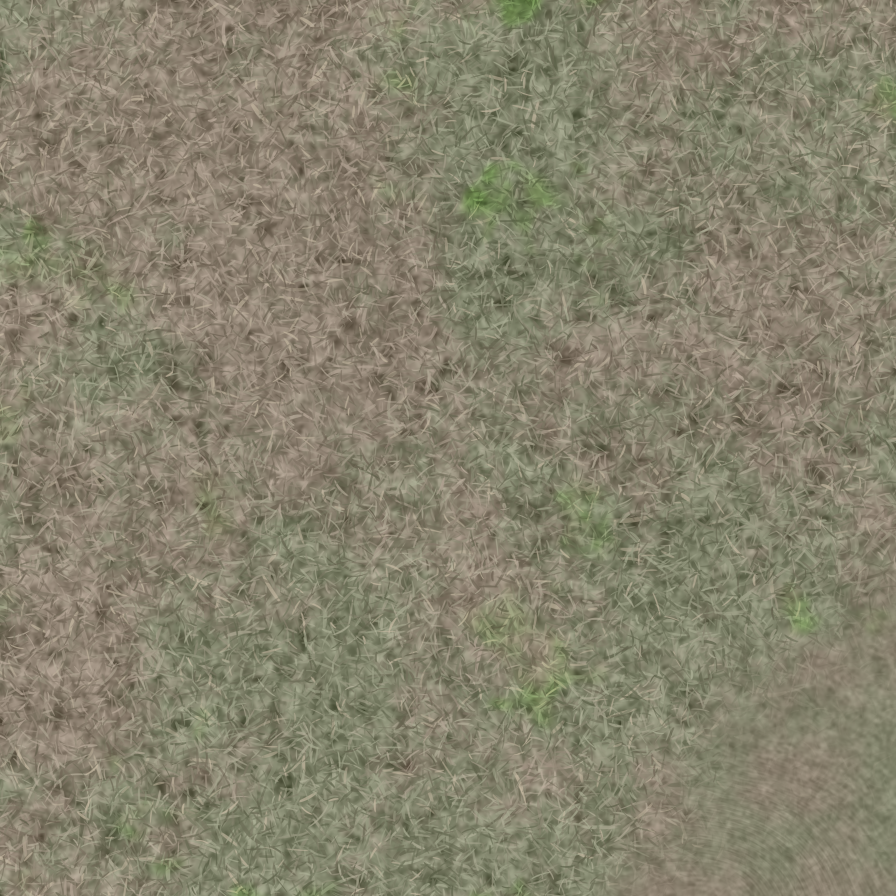
Give the GLSL for this texture, as a WebGL 2 fragment shader.

```glsl
#version 300 es
precision highp float;
// Dry, trampled lawn: a soft mottled ground of green and straw patches,
// overlaid with layers of short curved blades scattered one per grid cell.
// A worn corner at the lower right fades to finer, flatter turf.

uniform vec2 u_resolution;
out vec4 fragColor;

vec4 hash4(vec2 p) {
    vec4 q = fract(p.xyxy * vec4(0.1031, 0.1030, 0.0973, 0.1099));
    q += dot(q, q.wzxy + 33.33);
    return fract((q.xxyz + q.yzzw) * q.zywx);
}

float noise(vec2 p) {
    vec2 i = floor(p), f = fract(p);
    f = f * f * (3.0 - 2.0 * f);
    return mix(mix(hash4(i).x, hash4(i + vec2(1, 0)).x, f.x),
               mix(hash4(i + vec2(0, 1)).x, hash4(i + vec2(1, 1)).x, f.x), f.y);
}

mat2 rotation(float angle) {
    float c = cos(angle), s = sin(angle);
    return mat2(c, s, -s, c);
}

float fbm(vec2 p) {
    float sum = 0.0, weight = 0.5;
    for (int i = 0; i < 4; i++) {
        sum += weight * noise(p);
        p = rotation(0.65) * p * 2.1 + 17.3;
        weight *= 0.5;
    }
    return sum / 0.9375;
}

// Tone runs from shadow (0) to highlight (1), green from straw (0) to grass (1).
vec3 turfColor(float tone, float green) {
    vec3 straw = mix(vec3(0.41, 0.365, 0.305), vec3(0.71, 0.65, 0.59), tone);
    vec3 grass = mix(vec3(0.35, 0.37, 0.275), vec3(0.65, 0.665, 0.565), tone);
    return mix(straw, grass, green);
}

// Paints one layer of blades over the given colour.
vec3 addBlades(vec3 color, vec2 p, float scale, float seed, float green, float strength) {
    vec2 q = rotation(seed * 1.7) * p * scale + seed * 31.7;
    vec2 cell = floor(q);
    float pixel = scale / u_resolution.y;
    for (int y = -1; y <= 1; y++)
    for (int x = -1; x <= 1; x++) {
        vec2 id = cell + vec2(x, y);
        vec4 place = hash4(id + seed * 7.0);
        vec4 look = hash4(id + seed * 13.0 + 91.0);

        // Local frame: x along the blade, y across it, bent like a shallow arc.
        vec2 d = rotation(place.z * 6.2832) * (q - id - place.xy);
        float reach = mix(0.35, 0.85, place.w * place.w);
        float along = d.x / reach;
        float across = abs(d.y + (look.x - 0.5) * 0.4 * (along * along - 0.4) * reach);
        float width = mix(0.035, 0.085, look.y) * (1.0 - 0.6 * along * along);
        float cover = smoothstep(width + pixel * 0.7, width - pixel * 0.7, across)
                    * smoothstep(1.0, 0.7, abs(along));

        float kind = clamp(green + (look.w - 0.5) * 0.8, 0.0, 1.0);
        vec3 blade = turfColor(look.z * 1.15 - 0.03, kind);
        // A few bleached stalks stand out.
        blade = mix(blade, vec3(0.77, 0.72, 0.63), step(0.965, look.w));
        color = mix(color, blade, cover * strength * mix(0.5, 0.9, look.x));
    }
    return color;
}

void main() {
    vec2 p = gl_FragCoord.xy / u_resolution.y;

    // Broad patches and the worn corner
    float patches = 0.65 * fbm(p * 4.0 + 3.7) + 0.35 * fbm(p * 15.0 + 40.0);
    float green = smoothstep(0.32, 0.68, patches);
    float worn = smoothstep(0.54, 0.74, p.x - p.y + (fbm(p * 6.0 + 9.0) - 0.5) * 0.3);

    // Ground litter: clumps, grit and small dark gaps
    float tone = 0.47 + 0.40 * (noise(p * 48.0) - 0.5)
                      + 0.55 * (noise(rotation(0.6) * p * 105.0) - 0.5)
                      + 0.50 * (noise(rotation(1.1) * p * 210.0) - 0.5);
    tone -= 0.35 * smoothstep(0.68, 0.92, noise(p * 62.0 + 25.0)) * (1.0 - worn);
    float tint = clamp(green + (noise(p * 70.0 + 60.0) - 0.5) * 0.7, 0.0, 1.0);
    vec3 color = turfColor(tone, tint);

    // Blades, from coarse to fine
    for (int i = 0; i < 9; i++) {
        float layer = float(i);
        color = addBlades(color, p, 32.0 + layer * 4.5, layer + 1.0, green, 0.85 - 0.55 * worn);
    }

    // Fine combed fibres in the worn corner
    vec2 combed = rotation(0.5 + 0.5 * noise(p * 5.0)) * p;
    float fibre = noise(combed * vec2(70.0, 240.0)) + noise(p * 230.0) - 1.0;
    vec3 flatTurf = turfColor(0.47 + 0.40 * fibre, 0.2 + 0.6 * green);
    color = mix(color, flatTurf, 0.6 * worn);

    // Sparse fresh tufts and a slow drift of light
    float tuft = smoothstep(0.66, 0.84, fbm(p * 9.0 + 71.0)) * green;
    color = mix(color, color * vec3(0.84, 1.03, 0.72), tuft);
    color *= 0.96 + 0.08 * fbm(p * 3.0 + 55.0);

    fragColor = vec4(color, 1.0);
}
```
